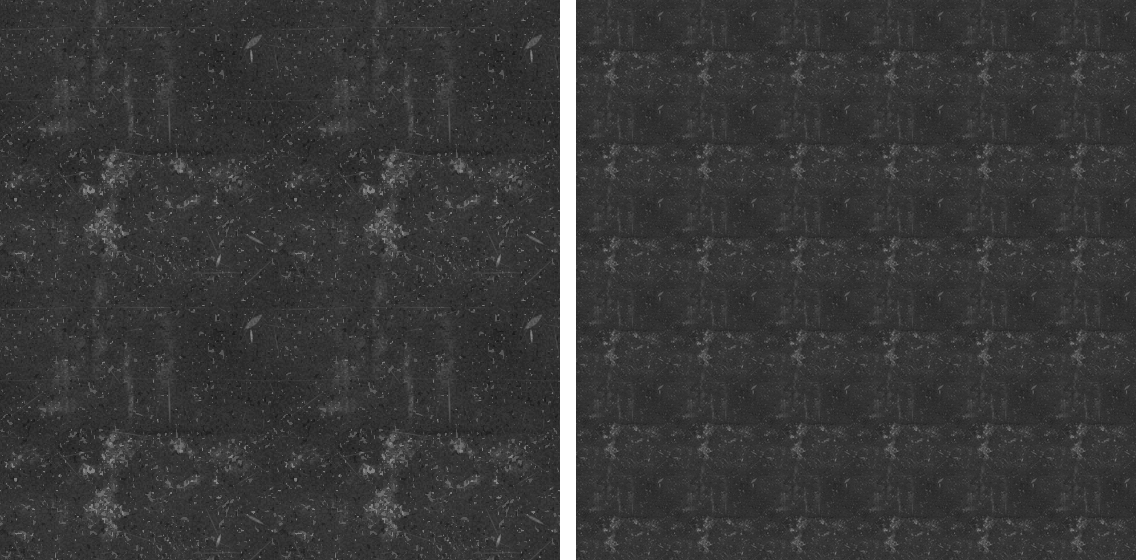
Left, the tile; right, the same tile 3 across and 3 down.
This texture is drawn by a WebGL 1 fragment shader. Its source:

```glsl
precision highp float;
uniform vec2 u_resolution;

const float REPEATS = 2.0;
const float SLATE = 0.186;
const float SCUFF = 0.30;
const float CHALK = 0.40;
const float PALE = 0.56;

float hash(vec2 p) {
  vec3 q = fract(vec3(p.xyx) * 0.1031);
  q += dot(q, q.yzx + 33.33);
  return fract((q.x + q.y) * q.z);
}

// Shortest offset on the wrapping tile
vec2 wrap(vec2 d) { return fract(d + 0.5) - 0.5; }

// Value noise with n whole cells per tile
float noise(vec2 p, vec2 n) {
  vec2 x = p * n, i = floor(x), f = fract(x);
  f = f * f * (3.0 - 2.0 * f);
  vec2 a = mod(i, n), b = mod(i + 1.0, n);
  return mix(mix(hash(a), hash(vec2(b.x, a.y)), f.x),
             mix(hash(vec2(a.x, b.y)), hash(b), f.x), f.y);
}

float fbm(vec2 p, vec2 n) {
  float sum = 0.0, amp = 0.5;
  for (int i = 0; i < 5; i++) {
    sum += amp * noise(p, n);
    n *= 2.0;
    amp *= 0.56;
  }
  return sum / 1.074;
}

// Soft elliptical area
float blot(vec2 p, vec2 centre, vec2 radius) {
  vec2 d = wrap(p - centre) / radius;
  return exp(-dot(d, d));
}

// Upright rubbed band: size is half width and half height
float smear(vec2 p, vec2 centre, vec2 size) {
  vec2 d = abs(wrap(p - centre)) / size;
  return exp(-d.x * d.x * d.x) * (1.0 - smoothstep(0.4, 1.0, d.y));
}

// Tapered stroke: size is half length and half width
float stroke(vec2 p, vec2 centre, float angle, vec2 size, float px) {
  vec2 d = wrap(p - centre), axis = vec2(cos(angle), sin(angle));
  float along = dot(d, axis) / size.x;
  float across = abs(dot(d, vec2(-axis.y, axis.x)));
  return 1.0 - smoothstep(-px, px, across - size.y * (1.0 - along * along));
}

// Ragged chips where two fine noises rise above a threshold
float chipped(vec2 p, float threshold) {
  float n = 0.65 * noise(p, vec2(137.0, 118.0)) + 0.35 * noise(p + 0.17, vec2(61.0));
  return smoothstep(threshold, threshold + 0.1, n);
}

// Fine scratches at random places and angles
float scratches(vec2 p, float px) {
  float sum = 0.0;
  for (int i = 0; i < 60; i++) {
    float k = float(i);
    vec2 centre = vec2(hash(vec2(k, 1.3)), hash(vec2(k, 5.9)));
    float angle = 6.283 * hash(vec2(k, 9.1));
    float reach = mix(0.01, 0.075, pow(hash(vec2(k, 14.7)), 2.0));
    float strength = mix(0.15, 0.75, hash(vec2(k, 22.3)));
    sum = max(sum, strength * stroke(p, centre, angle, vec2(reach, 0.0012), px));
  }
  return sum;
}

// Horizontal hairline, broken along its length
float hairline(vec2 p, float y, float px) {
  float d = abs(wrap(vec2(0.0, p.y - y - 0.008 * noise(p, vec2(3.0, 1.0)))).y);
  return (1.0 - smoothstep(0.0, px * 1.2, d)) * smoothstep(0.3, 0.8, noise(p, vec2(17.0, 3.0)));
}

void main() {
  vec2 p = fract(gl_FragCoord.xy / u_resolution * REPEATS);
  float px = REPEATS / min(u_resolution.x, u_resolution.y);
  vec2 bend = vec2(fbm(p, vec2(9.0)), fbm(p + 0.37, vec2(9.0))) - 0.5;
  vec2 q = p + 0.13 * bend;
  float mottle = fbm(p, vec2(22.0));
  float haze = fbm(p + 0.21, vec2(5.0));

  // Worn patches, mostly in the lower half
  float worn = blot(q, vec2(0.43, 0.41), vec2(0.07, 0.06)) + blot(q, vec2(0.30, 0.30), vec2(0.06, 0.025))
    + blot(q, vec2(0.37, 0.17), vec2(0.09, 0.055)) + 0.7 * blot(q, vec2(0.41, 0.21), vec2(0.035, 0.22))
    + blot(q, vec2(0.63, 0.41), vec2(0.07, 0.03)) + blot(q, vec2(0.80, 0.38), vec2(0.10, 0.05))
    + 0.9 * blot(q, vec2(0.70, 0.29), vec2(0.09, 0.04)) + 0.7 * blot(q, vec2(0.82, 0.17), vec2(0.04, 0.06))
    + 0.7 * blot(q, vec2(0.08, 0.37), vec2(0.05, 0.03)) + 0.45 * blot(q, vec2(0.08, 0.15), vec2(0.09, 0.06))
    + 0.7 * blot(q, vec2(0.70, 0.59), vec2(0.025, 0.02)) + 0.5 * blot(q, vec2(0.16, 0.53), vec2(0.04, 0.04));
  float hollow = blot(q, vec2(0.27, 0.39), vec2(0.07, 0.05));
  float lower = 1.0 - smoothstep(0.215, 0.26, abs(wrap(vec2(0.0, p.y + 0.04 * bend.y - 0.225)).y));
  float wear = smoothstep(0.2, 0.85, 0.72 * min(worn, 1.1) + 1.4 * (mottle - 0.5));
  wear *= (1.0 - 0.7 * hollow) * smoothstep(0.05, 0.3, worn);

  // Rubbed vertical bands in the upper half, over a faint veil
  vec2 s = p + vec2(0.05 * bend.x, 0.0);
  float rubbed = smear(s, vec2(0.235, 0.66), vec2(0.035, 0.23)) + 0.7 * smear(s, vec2(0.29, 0.70), vec2(0.022, 0.16))
    + 0.8 * smear(s, vec2(0.36, 0.82), vec2(0.022, 0.26)) + 1.3 * smear(s, vec2(0.457, 0.61), vec2(0.013, 0.18))
    + 0.9 * smear(s, vec2(0.58, 0.74), vec2(0.02, 0.24)) + 0.8 * smear(s, vec2(0.61, 0.72), vec2(0.013, 0.20))
    + 0.28 * smear(s, vec2(0.36, 0.76), vec2(0.24, 0.32));
  rubbed *= mix(0.35, 1.0, noise(p, vec2(84.0, 6.0))) * smoothstep(0.2, 0.68, mottle);

  // Curled flakes and chips
  float flaking = smoothstep(0.46, 0.68, fbm(p + 0.63, vec2(12.0)));
  float curl = 1.0 - smoothstep(0.0, 0.1, abs(noise(q, vec2(46.0)) - 0.5));
  curl *= flaking * (0.3 + 0.5 * lower);
  float threshold = 0.79 - 0.035 * lower - 0.07 * flaking - 0.2 * wear - 0.07 * rubbed;
  float chips = chipped(p + 0.03 * bend, threshold);
  float glints = chipped(p + 0.43, 0.83 - 0.16 * wear - 0.02 * lower);
  float pits = chipped(p + 0.71, 0.72 - 0.1 * wear);

  // Thin scratches and a few distinct gouges
  float lines = max(scratches(p, px), 0.35 * hairline(p, 0.895, px));
  lines = max(lines, 0.2 * hairline(p, 0.64, px));
  lines = max(lines, 0.7 * stroke(p, vec2(0.76, 0.13), -1.15, vec2(0.05, 0.0015), px));
  lines = max(lines, 0.9 * stroke(p, vec2(0.605, 0.56), 1.6, vec2(0.07, 0.003), px));
  float gouge = 0.45 * stroke(p, vec2(0.905, 0.85), 0.7, vec2(0.042, 0.011), px);
  gouge = max(gouge, stroke(p, vec2(0.898, 0.80), 1.65, vec2(0.024, 0.004), px));
  gouge = max(gouge, 0.5 * stroke(p, vec2(0.91, 0.145), -0.5, vec2(0.038, 0.005), px));
  gouge = max(gouge, 0.95 * stroke(p, vec2(0.78, 0.068), 1.25, vec2(0.025, 0.005), px));

  // Layer the greys
  float grain = noise(p, vec2(211.0)) - 0.5;
  float ledge = blot(p + 0.03 * bend, vec2(0.62, 0.46), vec2(0.25, 0.01));
  float grey = SLATE + 0.06 * (haze - 0.5) + 0.065 * grain + 0.008 * lower;
  grey -= 0.02 * hollow + 0.035 * ledge;
  grey = mix(grey, SCUFF + 0.12 * grain, clamp(0.85 * rubbed, 0.0, 0.9));
  grey = mix(grey, CHALK + 0.2 * grain, clamp(0.52 * wear + 0.35 * curl, 0.0, 0.75));
  grey -= 0.05 * pits;
  grey = mix(grey, CHALK + 0.06 * wear, 0.75 * chips);
  grey = mix(grey, PALE, 0.8 * glints);
  grey = mix(grey, CHALK, 0.85 * lines);
  grey = mix(grey, PALE + 0.2 * grain, gouge * smoothstep(0.1, 0.6, mottle));
  gl_FragColor = vec4(vec3(grey), 1.0);
}
```
